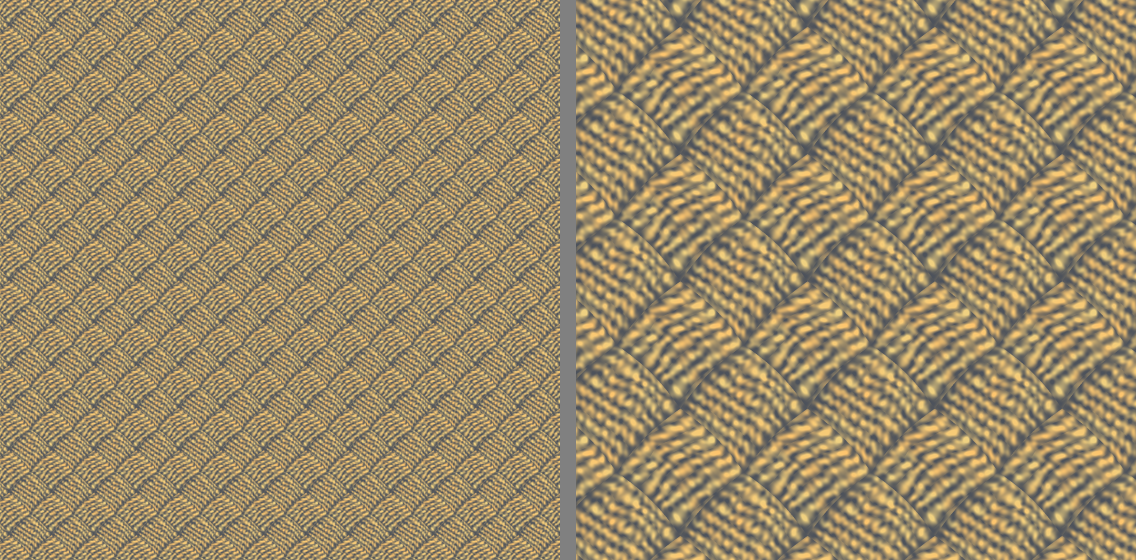
Left: the whole. Right: its middle third, enlarged.
Reproduce this pattern procedurally as a Shadertoy shader.

```glsl
// Diagonal basket weave of twisted straw cords, tan over slate shadow.

const float TAU = 6.2831853;
const float REPEATS = 13.2;              // weave periods across the canvas
const vec2 PHASE = vec2(0.72, 0.59);     // centre of one falling patch
const float BOW = 0.05;                  // arch of the patches
const vec3 SHADOW = vec3(0.30, 0.32, 0.355);
const vec3 STRAW = vec3(0.93, 0.77, 0.46);

float hash(vec2 p) {
    vec3 q = fract(vec3(p.xyx) * 0.1031);
    q += dot(q, q.yzx + 33.33);
    return fract((q.x + q.y) * q.z);
}

float valueNoise(vec2 p) {
    vec2 i = floor(p), f = fract(p);
    f = f * f * (3.0 - 2.0 * f);
    return mix(mix(hash(i), hash(i + vec2(1, 0)), f.x),
               mix(hash(i + vec2(0, 1)), hash(i + vec2(1, 1)), f.x), f.y);
}

// Cord number of a point; st.x runs along the cords, st.y across.
float cordCoordinate(vec2 st, float count, float tilt, float seed) {
    float across = (st.y + tilt * st.x) * count;
    return across + 0.5 * (valueNoise(vec2(st.x * 5.0 + seed, across * 0.6 + 20.0)) - 0.5);
}

// Brightness of a twisted cord, lit on its crown and on its fibres.
float cordLight(float along, float across, float twists, float seed) {
    float turn = along * twists + fract(across) * 0.9 + hash(vec2(floor(across) + 30.0, seed));
    float crown = 0.5 - 0.5 * cos(TAU * across);
    float fibre = 0.5 + 0.5 * cos(TAU * turn);
    float grain = valueNoise(vec2(along * 22.0 + seed, across * 2.5 + 50.0));
    return 0.17 + 0.62 * crown + 0.36 * (fibre - 0.35) * (0.5 + 0.5 * crown)
         + 0.62 * (grain - 0.5);
}

// Falls to zero at both ends of the span -0.5 to 0.5.
float spanMask(float x, float startWidth, float endWidth) {
    return smoothstep(-0.02, startWidth, x + 0.5) * smoothstep(-0.02, endWidth, 0.5 - x);
}

vec3 weave(vec2 p) {
    // Turn onto the diagonals and arch every patch upwards
    vec2 d = vec2(p.x + p.y, p.y - p.x);
    d -= BOW * abs(cos(TAU * 0.5 * d.yx));
    vec2 cell = floor(d + 0.5);
    vec2 f = d - cell;
    bool rising = mod(cell.x + cell.y, 2.0) > 0.5;

    // Rising patches have coarse cords, falling ones a finer twist
    vec2 st = rising ? f : vec2(-f.y, f.x);
    float seed = rising ? 3.0 : 11.0;
    float across = rising ? cordCoordinate(st, 6.5, 0.10, seed)
                          : cordCoordinate(st, 7.0, -0.12, seed);
    float light = cordLight(st.x, across, rising ? 5.0 : 9.0, seed);

    // Lit upper-right rim, then shadow where the cords dive under
    float rim = smoothstep(0.26, 0.40, f.x);
    light += rim * (rising ? 0.20 : 0.10);
    float scallop = 0.02 * cos(TAU * across);
    float bulge = st.x + scallop * sign(st.x);
    float ends = rising ? spanMask(bulge, 0.11, 0.06) : spanMask(bulge, 0.14, 0.13);
    float sides = spanMask(st.y, 0.06, 0.05);
    light *= mix(0.12, 1.0, ends) * mix(0.5, 1.0, sides);

    // Warm and greenish drift of the straw
    float drift = valueNoise(f * 7.0 + (rising ? 40.0 : 70.0)) - 0.5;
    vec3 straw = STRAW + drift * vec3(0.06, -0.05, -0.08);
    return mix(SHADOW, straw, clamp(light, 0.0, 1.06));
}

void mainImage(out vec4 fragColor, in vec2 fragCoord) {
    // Average a 3 by 3 grid inside each pixel
    vec3 sum = vec3(0.0);
    for (int j = 0; j < 3; j++) {
        for (int i = 0; i < 3; i++) {
            vec2 offset = (vec2(i, j) - 1.0) / 3.0;
            sum += weave((fragCoord + offset) / iResolution.y * REPEATS - PHASE);
        }
    }
    fragColor = vec4(sum / 9.0, 1.0);
}
```
